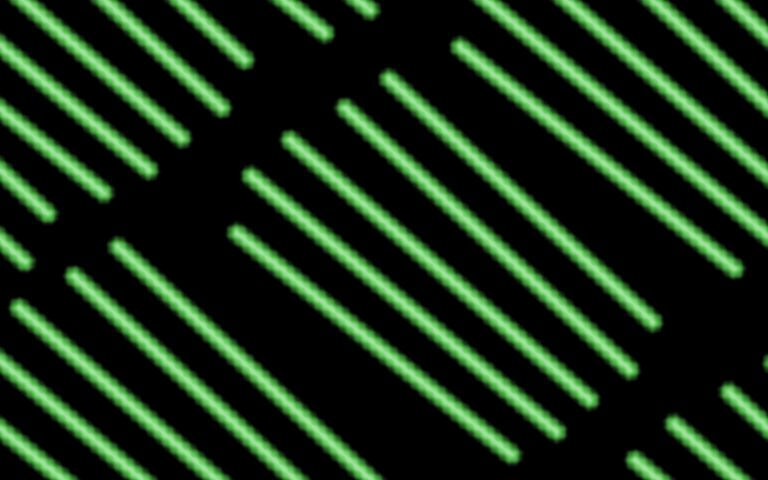
Give the GLSL for this pattern, as a Shadertoy shader.

```glsl
const vec2 STROKE_START[5] = vec2[5](
    vec2(237, 233), vec2(251, 176), vec2(290, 140), vec2(345, 108), vec2(389, 79));
const vec2 STROKE_END[5] = vec2[5](
    vec2(512, 455), vec2(557, 432), vec2(590, 400), vec2(630, 370), vec2(653, 322));

float segmentDistance(vec2 p, vec2 a, vec2 b) {
    vec2 pa = p - a, ba = b - a;
    return length(pa - ba * clamp(dot(pa, ba) / dot(ba, ba), 0.0, 1.0));
}

// Skewed lattice of bundles, nudged by layered sines
vec2 bundleOffset(float column, float row) {
    float alternate = cos(3.14159 * row);
    float sway = sin(1.5708 * column);
    float bow = 1.0 - cos(1.5708 * column);
    return column * vec2(228, -167) + row * vec2(396, 273)
         + alternate * (sway * vec2(19, -10) + bow * vec2(-18, -3))
         + bow * vec2(-6, -6)
         + (0.5 - 0.5 * alternate) * vec2(-12, 11);
}

float hatchDistance(vec2 p) {
    float nearest = 1e4;
    for (int row = -1; row <= 1; row++) {
        for (int column = -2; column <= 2; column++) {
            vec2 q = p - bundleOffset(float(column), float(row));
            for (int k = 0; k < 5; k++)
                nearest = min(nearest, segmentDistance(q, STROKE_START[k], STROKE_END[k]));
        }
    }
    return nearest;
}

void mainImage(out vec4 fragColor, in vec2 fragCoord) {
    // The canvas is 480 units tall, y pointing down
    vec2 p = vec2(fragCoord.x, iResolution.y - fragCoord.y) * 480.0 / iResolution.y;

    // Fine stair-like ripple along the strokes
    vec2 ripple = cos(p * 0.785);
    float d = hatchDistance(p) + 0.4 * (ripple.x + ripple.y);

    // Pale core inside a soft green stroke
    vec3 green = mix(vec3(0.32, 0.74, 0.29), vec3(0.62, 0.89, 0.61), 1.0 - smoothstep(0.0, 5.6, d));
    fragColor = vec4(green * (1.0 - smoothstep(3.4, 13.0, d)), 1.0);
}
```
